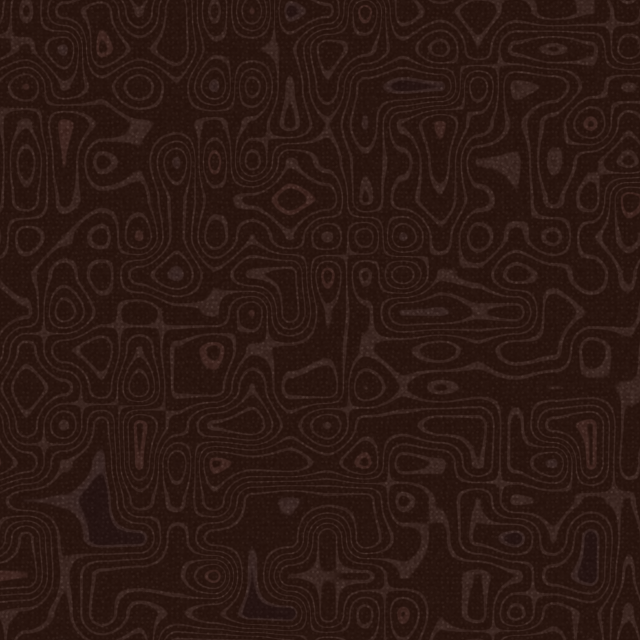
Give the GLSL for this pattern, as a Shadertoy shader.

```glsl
// Dark brown contour bands of a lattice height field, sprinkled with fine dots.
#define CELLS 17.0        // height lattice cells across the canvas
#define LEVELS 7.0        // contour bands over the height range
#define BAND_WIDTH 0.25   // share of each level covered by its band
#define DOT_CELLS 128.0   // dots across the canvas
#define DOT_RADIUS 0.24   // dot size within its cell
#define GRAIN_CELLS 290.0 // fine mottling across the canvas
#define GROUND vec3(0.153, 0.078, 0.054)
#define BAND vec3(0.222, 0.143, 0.121)
#define DOT_GLOW vec3(0.060, 0.058, 0.056)

float hash(vec2 p) {
    vec3 q = fract(p.xyx * vec3(0.1031, 0.1030, 0.0973));
    q += dot(q, q.yzx + 33.33);
    return fract((q.x + q.y) * q.z);
}

float valueNoise(vec2 p) {
    vec2 cell = floor(p), f = fract(p);
    vec2 s = f * f * (3.0 - 2.0 * f);
    float low = mix(hash(cell), hash(cell + vec2(1, 0)), s.x);
    float high = mix(hash(cell + vec2(0, 1)), hash(cell + vec2(1, 1)), s.x);
    return mix(low, high, s.y);
}

// Band coverage: wide on flat ground, thin on slopes
float contourBands(float height) {
    float phase = height * LEVELS;
    float blur = 0.6 * fwidth(phase) + 0.02;
    float dist = abs(fract(phase) - 0.5);
    float halfWidth = 0.5 * BAND_WIDTH;
    return 1.0 - smoothstep(halfWidth - blur, halfWidth + blur, dist);
}

// Jittered round dots of varying strength
float dots(vec2 uv) {
    vec2 p = uv * DOT_CELLS;
    vec2 cell = floor(p);
    vec2 jitter = vec2(hash(cell + 11.0), hash(cell + 47.0)) - 0.5;
    float dist = length(fract(p) - 0.5 - 0.45 * jitter);
    float blur = 0.5 * DOT_CELLS / iResolution.y + 0.04;
    float disc = 1.0 - smoothstep(DOT_RADIUS - blur, DOT_RADIUS + blur, dist);
    return disc * mix(0.25, 1.0, hash(cell + 83.0));
}

void mainImage(out vec4 fragColor, in vec2 fragCoord) {
    vec2 uv = fragCoord / iResolution.y;

    // Height field and its bands
    float height = valueNoise(uv * CELLS + 5.3);
    float band = contourBands(height);
    vec3 color = mix(GROUND, BAND, band);

    // Faint violet lows and reddish highs
    color += vec3(-0.012, -0.004, 0.012) * (1.0 - smoothstep(0.02, 0.12, height));
    color += vec3(0.020, 0.0, 0.0) * smoothstep(0.82, 0.95, height) * band;

    // Dots glow more on the bands; mottling breaks up flat areas
    color += DOT_GLOW * dots(uv) * mix(0.6, 1.0, band);
    color += (valueNoise(uv * GRAIN_CELLS + 71.0) - 0.5) * mix(0.022, 0.050, band);

    fragColor = vec4(color, 1.0);
}
```
